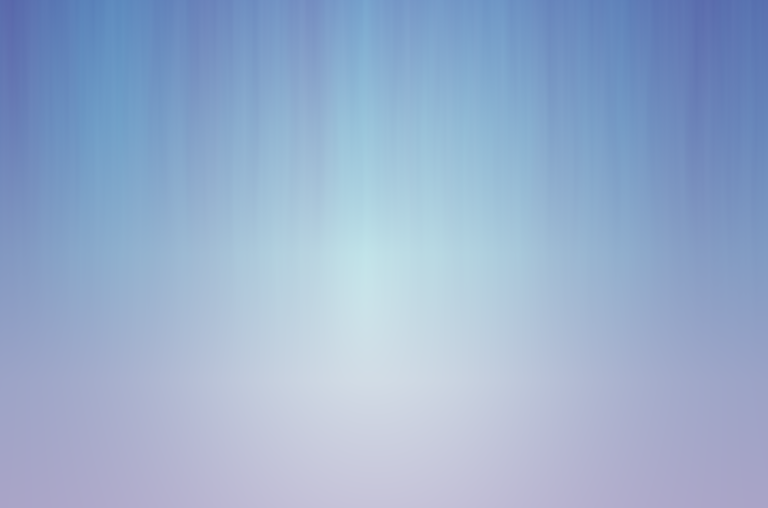
This background is drawn by a Shadertoy shader. Its source:

```glsl
// Soft blue curtain of light with fine vertical streaks, fading to lilac below.

const float TAU = 6.2831853;

// Repeatable pseudo-random value from one number.
float hash(float n) {
    return fract(sin(n * 127.1) * 43758.5);
}

// Soft bell of a given center and width.
float bell(float x, float center, float width) {
    float d = (x - center) / width;
    return exp(-d * d);
}

// Five evenly spaced color stops, from bottom to top.
vec3 ramp(float y, vec3 c0, vec3 c1, vec3 c2, vec3 c3, vec3 c4) {
    float t = clamp(y, 0.0, 1.0) * 4.0;
    vec3 color = mix(c0, c1, clamp(t, 0.0, 1.0));
    color = mix(color, c2, clamp(t - 1.0, 0.0, 1.0));
    color = mix(color, c3, clamp(t - 2.0, 0.0, 1.0));
    return mix(color, c4, clamp(t - 3.0, 0.0, 1.0));
}

// Layered sines, stretched vertically and gently bent.
float streaks(vec2 p, float frequency, float seed) {
    float total = 0.0;
    float weight = 0.5;
    for (int i = 0; i < 6; i++) {
        float id = float(i) + seed;
        float phase = TAU * hash(id);
        float bend = 0.9 * sin(p.y * (5.0 + 3.0 * float(i)) + p.x * 19.0 + phase);
        total += weight * sin(p.x * frequency + bend + phase * 3.0);
        frequency *= 1.57;
        weight *= 0.78;
    }
    return total;
}

// Broad folds: positive is cyan, negative is violet.
float folds(float x) {
    float cyan = bell(x, 0.14, 0.07) + 0.45 * bell(x, 0.47, 0.025)
               + 0.4 * bell(x, 0.64, 0.05) + 0.45 * bell(x, 0.81, 0.04);
    float violet = 0.6 * bell(x, 0.02, 0.04) + 0.5 * bell(x, 0.27, 0.03)
                 + 0.5 * bell(x, 0.40, 0.04) + 0.5 * bell(x, 0.90, 0.06);
    return cyan - violet;
}

void mainImage(out vec4 fragColor, in vec2 fragCoord) {
    vec2 uv = fragCoord / iResolution.xy;

    // Vertical gradients at the sides and along the bright center.
    vec3 side = ramp(uv.y,
        vec3(0.655, 0.635, 0.775), vec3(0.595, 0.625, 0.770),
        vec3(0.490, 0.590, 0.755), vec3(0.395, 0.515, 0.725),
        vec3(0.335, 0.435, 0.685));
    vec3 center = ramp(uv.y,
        vec3(0.775, 0.765, 0.850), vec3(0.815, 0.855, 0.895),
        vec3(0.735, 0.860, 0.895), vec3(0.600, 0.750, 0.845),
        vec3(0.465, 0.605, 0.785));
    vec3 color = mix(side, center, bell(uv.x, 0.49, 0.30));

    // Broad folds and fine streaks weaken toward the bottom.
    float curtain = smoothstep(0.2, 0.9, uv.y);
    vec3 cyanTint = vec3(-0.008, 0.050, 0.028);
    color += cyanTint * folds(uv.x) * curtain;
    color += vec3(0.003, 0.012, 0.006) * streaks(uv, 62.0, 3.0) * curtain;
    color += vec3(0.007, 0.006, 0.004) * streaks(uv, 145.0, 17.0) * curtain;

    // Small glow where the light meets the haze.
    float glow = bell(uv.x, 0.475, 0.05) * bell(uv.y, 0.42, 0.15);
    color += vec3(0.025, 0.025, 0.015) * glow;

    fragColor = vec4(clamp(color, 0.0, 1.0), 1.0);
}
```
